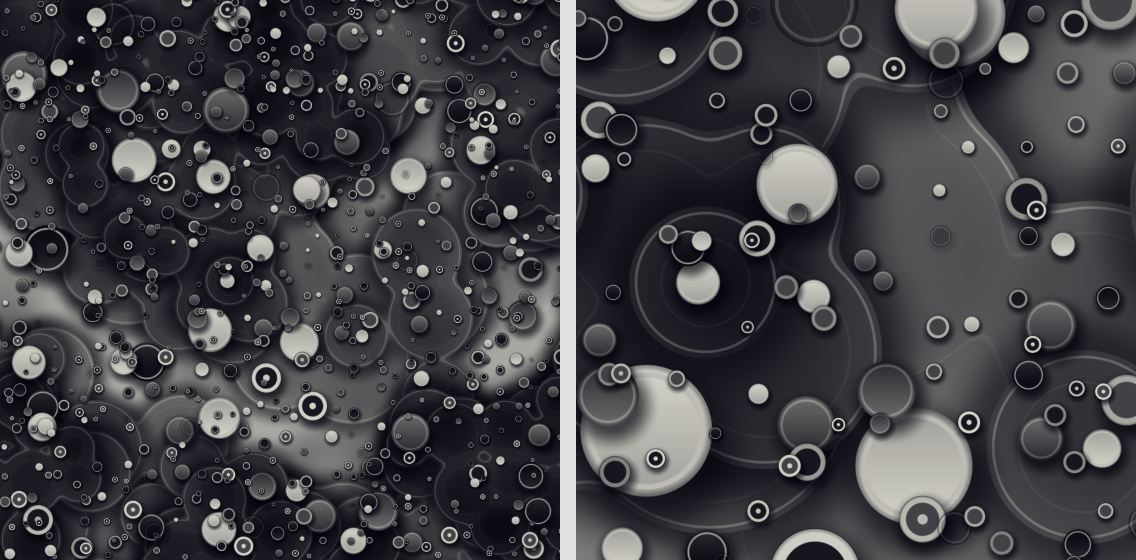
Left: the whole. Right: its middle third, enlarged.
A WebGL 2 fragment shader for this pattern:

```glsl
#version 300 es
precision highp float;
// Monochrome terraces with scalloped edges, strewn with shaded discs, rings and beads.

uniform vec2 u_resolution;
out vec4 fragColor;

float edge; // half width of a smoothed edge, in canvas units

vec3 hash3(vec2 p) {
    vec3 q = fract(p.xyx * vec3(0.1031, 0.1030, 0.0973));
    q += dot(q, q.yxz + 33.33);
    return fract((q.xxy + q.yzz) * q.zyx);
}

float corner(vec2 cell, vec2 offset) {
    float angle = 6.2832 * hash3(cell).x;
    return dot(vec2(cos(angle), sin(angle)), offset);
}

float gradientNoise(vec2 p) {
    vec2 c = floor(p), f = p - c, o = vec2(1, 0);
    vec2 s = f * f * f * (f * (f * 6.0 - 15.0) + 10.0);
    return mix(mix(corner(c, f), corner(c + o, f - o), s.x),
               mix(corner(c + o.yx, f - o.yx), corner(c + 1.0, f - 1.0), s.x), s.y);
}

float cover(float d) {
    return 1.0 - smoothstep(-edge, edge, d);
}

float smoothMin(float a, float b, float k) {
    float h = max(k - abs(a - b), 0.0) / k;
    return min(a, b) - h * h * k * 0.25;
}

// Height of light: a sagging bright valley, a slanted patch and broad noise.
float lightField(vec2 p) {
    float n = gradientNoise(p * 3.2 + 5.0) + 0.5 * gradientNoise(p * 7.0 + 21.0);
    float valley = p.y - 0.26 - 1.1 * pow(abs(p.x - 0.55), 2.0) + 0.12 * n;
    vec2 q = p - vec2(0.75, 0.70);
    float along = dot(q, vec2(0.8, 0.6)), across = dot(q, vec2(-0.6, 0.8));
    float ridge = exp(-valley * valley / 0.008)
                + 0.8 * exp(-along * along / 0.03 - across * across / 0.005);
    return 0.35 + 0.5 * min(ridge, 1.0) + 0.45 * n;
}

// Distance to merged circles that sit wherever the light is below the limit.
float terrace(vec2 p, float scale, float seed, float limit) {
    vec2 g = p * scale, cell = floor(g);
    float d = 0.4;
    for (int j = -1; j <= 1; j++)
    for (int i = -1; i <= 1; i++) {
        vec2 c = cell + vec2(i, j);
        vec3 h = hash3(c + seed);
        vec2 centre = c + 0.5 + 0.5 * (h.xy - 0.5);
        if (lightField(centre / scale) < limit)
            d = smoothMin(d, length(g - centre) - mix(0.46, 0.74, h.z), 0.18);
    }
    return d / scale;
}

// One disc with its shadow; kind chooses ghost, dark, grey or pale.
void stampDisc(inout float tone, vec2 q, float r, float kind, float tilt, bool ring) {
    float dist = length(q), d = dist - r;
    float shadowDist = length(q - r * vec2(0.12, -0.3));
    float ghost = !ring && kind < 0.14 ? 1.0 : 0.0;
    tone *= 1.0 - mix(0.65, 0.15, ghost) * (1.0 - smoothstep(0.75 * r, 1.6 * r, shadowDist));

    float lift = clamp(0.5 + 0.5 * q.y / r * (tilt < 0.35 ? -1.0 : 1.0), 0.0, 1.0);
    float fill = 0.62 + 0.22 * lift, rim = 0.74, width = 0.04;
    if (ring) {
        fill = kind < 0.5 ? 0.09 : 0.26;
        rim = mix(0.5, 0.84, tilt);
        width = 0.14;
    } else if (ghost > 0.5) {
        fill = tone * 0.85;
        rim = tone + 0.1;
    } else if (kind < 0.42) {
        fill = 0.05 + 0.13 * lift * lift;
        rim = 0.6;
    } else if (kind < 0.72) {
        fill = 0.16 + 0.27 * lift;
        rim = fill + 0.16;
    }
    float body = mix(fill, rim, cover(abs(d + 0.15 * r) - width * r));
    if (ring && tilt > 0.6) body = mix(body, rim, cover(dist - 0.22 * r));
    body *= 1.0 - 0.35 * smoothstep(-0.12 * r, 0.0, d);
    tone = mix(tone, body, cover(d));
}

void main() {
    float size = min(u_resolution.x, u_resolution.y);
    vec2 p = gl_FragCoord.xy / size;
    edge = 0.9 / size;

    // Bright floor, then ever darker terraces with fine contour lines
    float tone = clamp(0.72 * lightField(p) - 0.02, 0.1, 0.66);
    for (int i = 0; i < 4; i++) {
        float f = float(i);
        float d = terrace(p, 7.0 + 1.5 * f, 17.0 * f + 3.0, 0.62 - 0.14 * f + 0.015 * f * f);
        tone *= 1.0 - 0.5 * (1.0 - smoothstep(0.0, 0.035, d));
        float fill = 0.34 * pow(0.61, f) + 0.13 * gradientNoise(p * 5.0 + 7.0 * f);
        fill = max(fill, 0.045) + 0.05 * smoothstep(-0.04, 0.0, d);
        tone = mix(tone, fill, cover(d));
        tone += 0.18 * cover(abs(d + 0.004) - 0.0008);
        tone += 0.04 * cover(abs(d + 0.019) - 0.0006);
    }

    // Discs, from large and sparse to small and ringed
    for (int k = 0; k < 5; k++) {
        float f = float(k), scale = 6.5 * pow(1.55, f);
        vec2 g = p * scale, cell = floor(g);
        for (int j = -1; j <= 1; j++)
        for (int i = -1; i <= 1; i++) {
            vec2 c = cell + vec2(i, j);
            vec3 place = hash3(c + 31.0 * f + 11.0), style = hash3(c + 47.0 * f + 91.0);
            if (style.x > 0.52 - 0.06 * f) continue;
            vec2 q = (g - c - 0.5 - 0.6 * (place.xy - 0.5)) / scale;
            stampDisc(tone, q, mix(0.14, 0.28, place.z) / scale, style.z,
                      fract(place.x * 7.0), style.y < 0.08 + 0.14 * f);
        }
    }

    // Cool darks, warm lights
    fragColor = vec4(tone, tone - 0.005, tone * 0.905 + 0.035, 1.0);
}
```
